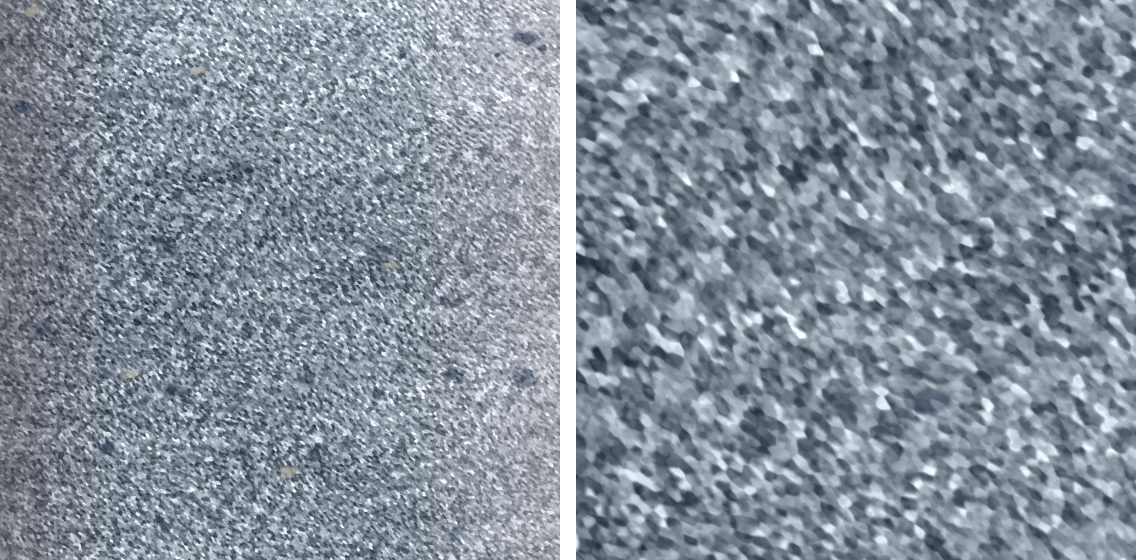
Left: the whole. Right: its middle third, enlarged.
Write a WebGL 1 fragment shader that draws this texture.

```glsl
precision highp float;
uniform vec2 u_resolution;

vec2 hash2(vec2 c) {
  return fract(sin(vec2(dot(c, vec2(127.1, 311.7)), dot(c, vec2(269.5, 183.3)))) * 43758.547);
}

// Cellular noise: each jittered cell carries a random tone, blended by distance.
float cellTone(vec2 q, float sharpness) {
  vec2 id = floor(q);
  float tone = 0.0;
  float total = 0.0;
  for (int j = -1; j <= 1; j++) {
    for (int i = -1; i <= 1; i++) {
      vec2 cell = id + vec2(float(i), float(j));
      vec2 offset = cell + hash2(cell) - q;
      float weight = exp(-sharpness * dot(offset, offset));
      tone += weight * hash2(cell + 57.3).x;
      total += weight;
    }
  }
  return tone / total;
}

// Sparse ragged spots, at most one per grid cell: x is coverage, y a random kind.
vec2 spots(vec2 p, float count, float share, vec2 radius) {
  vec2 q = p * count;
  vec2 id = floor(q);
  vec2 pick = hash2(id + 11.7);
  vec2 d = q - id - (0.3 + 0.4 * hash2(id + 3.1));
  d.y += d.x * (pick.y - 0.5) * 0.8;
  d /= radius * (0.5 + 0.65 * hash2(id + 29.4));
  float ragged = length(d) + 1.1 * (cellTone(p * 75.0, 4.0) - 0.5);
  return vec2((1.0 - smoothstep(0.55, 1.15, ragged)) * step(pick.x, share), pick.y);
}

void main() {
  vec2 p = gl_FragCoord.xy / u_resolution;

  // Slanted mineral grains, falling to the right
  vec2 slant = vec2(dot(p, vec2(0.77, -0.64)), dot(p, vec2(0.64, 0.77)));
  slant += 0.003 * sin(slant.yx * vec2(31.0, 23.0));
  float grain = cellTone(slant * vec2(135.0, 225.0), 6.5);
  float fine = cellTone(slant * vec2(250.0, 330.0) + 40.0, 6.0);

  // Thin horizontal layers and broad uneven patches
  vec2 bent = p + vec2(0.0, 0.002 * sin(p.x * 9.0 + p.y * 5.0));
  float streak = cellTone(bent * vec2(3.5, 80.0) + 9.0, 2.5);
  float layer = cellTone(bent * vec2(2.0, 22.0) + 33.0, 2.5);
  float patchTone = cellTone(bent * vec2(5.0, 8.0) + 21.0, 2.5);
  float mottle = cellTone(p * vec2(28.0, 42.0) + 5.0, 3.0);

  // Shaded left edge, pale right side and top
  float leftEdge = 1.0 - smoothstep(-0.04, 0.22, p.x);
  float rightEdge = smoothstep(0.68, 1.05, p.x);
  float light = 0.558 - 0.09 * leftEdge + 0.12 * smoothstep(0.55, 1.0, p.x);
  light += 0.06 * smoothstep(0.68, 1.0, p.y) * smoothstep(0.1, 0.5, p.x);
  light += 0.10 * (streak - 0.5) + 0.07 * (layer - 0.5);
  light += 0.13 * (patchTone - 0.5) + 0.07 * (mottle - 0.5);

  float contrast = 1.0 - 0.45 * leftEdge - 0.35 * rightEdge;
  light += contrast * (0.54 * (grain - 0.5) + 0.20 * (fine - 0.5));
  light += contrast * 0.12 * smoothstep(0.78, 0.98, grain);

  // Blue-grey stone, warmer toward both sides
  vec3 tint = mix(vec3(-0.042, 0.0, 0.047), vec3(-0.005, -0.004, 0.028),
                  clamp(leftEdge + 0.8 * rightEdge, 0.0, 1.0));
  vec3 color = vec3(light) + tint;

  // Dark slate inclusions
  vec3 slate = vec3(0.25, 0.30, 0.38) + 0.22 * (grain - 0.5);
  vec2 large = spots(p, 8.0, 0.30, vec2(0.24, 0.13));
  vec2 small = spots(p + 0.37, 17.0, 0.06, vec2(0.17, 0.15));
  color = mix(color, slate, large.x * (0.35 + 0.5 * large.y));
  color = mix(color, slate, small.x * 0.75);

  // Rare buff and white chips
  vec2 chip = spots(p + 0.71, 11.0, 0.03, vec2(0.18, 0.09));
  vec3 chipColor = mix(vec3(0.70, 0.67, 0.62), vec3(0.93, 0.94, 0.95), step(0.65, chip.y));
  color = mix(color, chipColor, chip.x * 0.7);

  gl_FragColor = vec4(clamp(color, 0.0, 1.0), 1.0);
}
```
